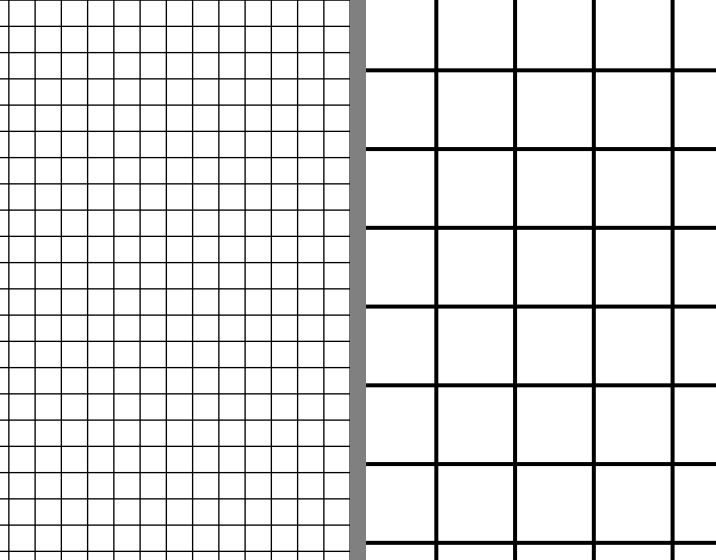
Left, the full canvas; right, a detail of the centre.
Write a WebGL 1 fragment shader that draws this pattern.

```glsl
precision highp float;
// Square grid of thin black lines on white, anchored at the top right corner.

uniform vec2 u_resolution;

// Lengths are in canvas widths.
const float CELL_SIZE = 0.075;
const float LINE_WIDTH = 0.00381;
const vec2 GRID_OFFSET = vec2(0.00031, -0.00031);
const vec3 PAPER_COLOR = vec3(1.0);
const vec3 LINE_COLOR = vec3(0.0);

// Distance on each axis to the nearest grid line.
vec2 gridDistance(vec2 p) {
  return abs(mod(p + 0.5 * CELL_SIZE, CELL_SIZE) - 0.5 * CELL_SIZE);
}

// Share of a pixel covered by a line, per axis.
vec2 lineCoverage(vec2 distanceToLine, float pixel) {
  vec2 overlap = 0.5 * (LINE_WIDTH + pixel) - distanceToLine;
  return clamp(overlap, 0.0, min(LINE_WIDTH, pixel)) / pixel;
}

void main() {
  float pixel = 1.0 / u_resolution.x;
  vec2 p = (gl_FragCoord.xy - u_resolution) * pixel;

  // Paper left visible between both sets of lines.
  vec2 uncovered = 1.0 - lineCoverage(gridDistance(p - GRID_OFFSET), pixel);
  vec3 color = mix(LINE_COLOR, PAPER_COLOR, uncovered.x * uncovered.y);

  gl_FragColor = vec4(color, 1.0);
}
```
